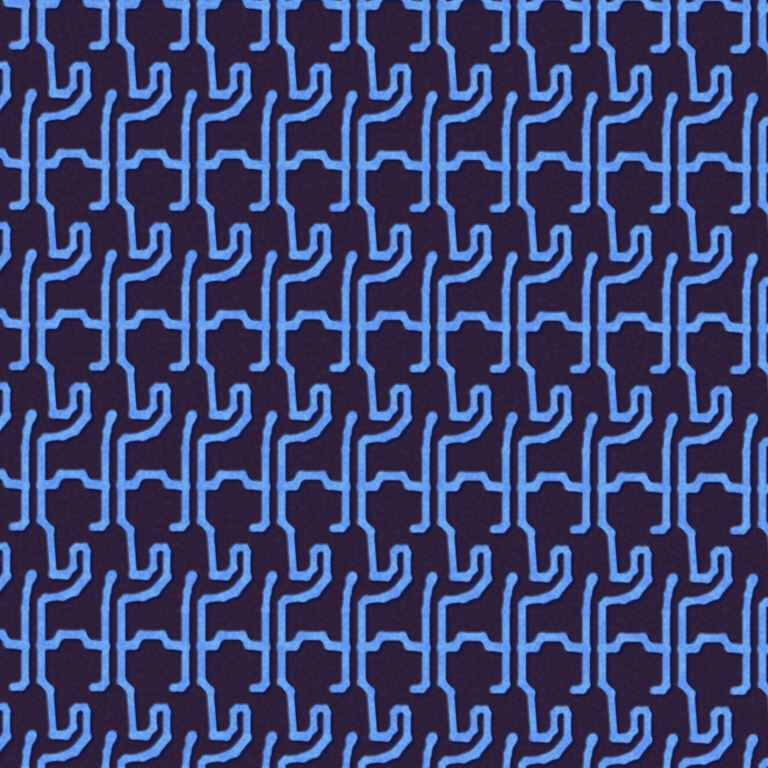
A WebGL 1 fragment shader for this pattern:

```glsl
precision highp float;
// Embossed blue interlocking hooks and brackets on a dark plum ground.

uniform vec2 u_resolution;

// One repeat, in pattern units (the canvas is 1152 units wide, y runs down).
const vec2 PERIOD = vec2(120.2, 240.5);

float smoothMin(float a, float b, float k) {
  float h = max(k - abs(a - b), 0.0) / k;
  return min(a, b) - h * h * k * 0.25;
}

// Draws a round-ended stroke from the pen to a new point and moves the pen.
void strokeTo(inout float d, inout vec2 pen, vec2 p, vec2 to, float radius) {
  vec2 along = to - pen;
  float t = clamp(dot(p - pen, along) / dot(along, along), 0.0, 1.0);
  d = smoothMin(d, length(p - pen - along * t) - radius, 4.0);
  pen = to;
}

float motif(vec2 p) {
  float d = 1e3;

  // Left stem, foot and hook, running into the stem of the row below
  vec2 pen = vec2(0.0, 40.0);
  strokeTo(d, pen, p, vec2(0.0, 158.0), 5.6);
  strokeTo(d, pen, p, vec2(13.0, 172.0), 6.0);
  strokeTo(d, pen, p, vec2(18.0, 239.0), 5.0);
  strokeTo(d, pen, p, vec2(37.0, 240.0), 6.6);
  strokeTo(d, pen, p, vec2(48.0, 228.0), 5.2);
  strokeTo(d, pen, p, vec2(48.0, 203.0), 4.8);
  strokeTo(d, pen, p, vec2(53.0, 198.0), 4.8);
  strokeTo(d, pen, p, vec2(65.0, 198.0), 4.8);
  strokeTo(d, pen, p, vec2(68.0, 204.0), 4.8);
  strokeTo(d, pen, p, vec2(68.0, 242.0), 5.2);
  strokeTo(d, pen, p, vec2(50.0, 264.0), 6.6);
  strokeTo(d, pen, p, vec2(32.0, 272.0), 6.4);
  strokeTo(d, pen, p, vec2(6.0, 275.0), 5.2);
  strokeTo(d, pen, p, vec2(0.0, 280.5), 5.4);

  // Arched crossbar
  pen = vec2(0.0, 105.0);
  strokeTo(d, pen, p, vec2(19.0, 104.0), 6.8);
  strokeTo(d, pen, p, vec2(29.0, 89.0), 5.8);
  strokeTo(d, pen, p, vec2(61.0, 89.0), 6.0);
  strokeTo(d, pen, p, vec2(71.0, 103.0), 5.8);
  strokeTo(d, pen, p, vec2(96.0, 106.0), 6.6);

  // Right stem with a knob on top and a curled end
  pen = vec2(106.0, 0.0);
  strokeTo(d, pen, p, vec2(104.0, 4.0), 7.4);
  strokeTo(d, pen, p, vec2(98.5, 24.0), 5.2);
  strokeTo(d, pen, p, vec2(96.0, 50.0), 5.0);
  strokeTo(d, pen, p, vec2(96.0, 160.0), 5.4);
  strokeTo(d, pen, p, vec2(90.0, 167.0), 5.4);
  strokeTo(d, pen, p, vec2(78.0, 168.0), 5.8);
  return d;
}

// Repeats the motif; copies cover the parts that overhang the cell.
float pattern(vec2 p) {
  vec2 margin = vec2(15.0, 12.0);
  vec2 q = mod(p + margin, PERIOD) - margin;
  float d = 1e3;
  for (int row = 0; row < 2; row++) {
    for (int column = 0; column < 2; column++) {
      d = min(d, motif(q + vec2(float(column), float(row)) * PERIOD));
    }
  }
  return d;
}

vec2 hash2(vec2 p) {
  return fract(sin(vec2(dot(p, vec2(127.1, 311.7)), dot(p, vec2(269.5, 183.3)))) * 43758.5);
}

// Distance to the nearest scattered point
float cellular(vec2 p) {
  float nearest = 1.0;
  for (int y = -1; y <= 1; y++) {
    for (int x = -1; x <= 1; x++) {
      vec2 cell = floor(p) + vec2(float(x), float(y));
      nearest = min(nearest, length(cell + hash2(cell) - p));
    }
  }
  return nearest;
}

void main() {
  vec2 uv = gl_FragCoord.xy / u_resolution;
  vec2 p = vec2(uv.x, 1.0 - uv.y) * 1152.0 - vec2(423.0, 384.0);
  p.y -= p.x * 0.0055;

  float d = pattern(p);
  float shifted = pattern(p - 3.0);
  float awayFromLight = clamp((d - shifted) / 4.2, -1.0, 1.0);
  float grain = cellular(p / 7.0) - 0.45;

  // Ground with a cast shadow and a pale rim on the lit side
  vec3 color = vec3(0.18, 0.12, 0.23) + 0.035 * grain;
  color = mix(color, vec3(0.07, 0.10, 0.29), 0.9 * (1.0 - smoothstep(-0.5, 3.5, shifted)));
  float rim = (1.0 - smoothstep(0.5, 4.0, d)) * smoothstep(0.2, -0.6, awayFromLight);
  color = mix(color, vec3(0.34, 0.38, 0.53), 0.75 * rim);

  // Mottled blue stroke, darker towards the shaded edge
  float mottle = 0.5 + 1.1 * grain + 0.25 * sin(p.x * 0.11 + 2.0 * sin(p.y * 0.07));
  vec3 blue = mix(vec3(0.37, 0.57, 0.93), vec3(0.45, 0.68, 0.94), clamp(mottle, 0.0, 1.0));
  float edge = smoothstep(-3.0, 0.5, d);
  blue = mix(blue, vec3(0.19, 0.34, 0.65), edge * (0.4 + 0.35 * awayFromLight));
  color = mix(color, blue, 1.0 - smoothstep(-1.2, 1.4, d));

  gl_FragColor = vec4(color, 1.0);
}
```
